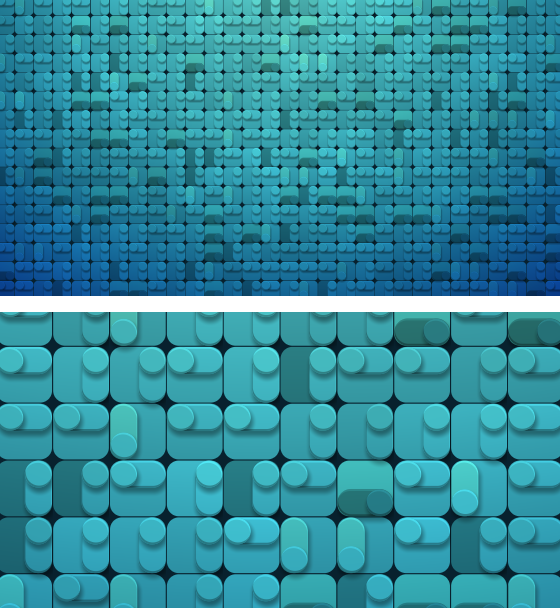
Top: the whole. Bottom: its middle third, enlarged.
A WebGL 1 fragment shader for this pattern:

```glsl
precision highp float;

uniform vec2 u_resolution;

const float ROWS = 15.62;
const vec2 SHADOW_SHIFT = vec2(0.025, -0.075);
const vec2 RIM_SHIFT = vec2(0.012, 0.035);
const vec3 GAP_COLOR = vec3(0.03, 0.13, 0.18);

float hash(vec2 p) {
  return fract(sin(dot(p, vec2(127.1, 311.7))) * 43758.55);
}

vec2 gradientAt(vec2 corner) {
  float angle = 6.2832 * hash(corner + 17.3);
  return vec2(cos(angle), sin(angle));
}

float gradientNoise(vec2 p) {
  vec2 i = floor(p), f = fract(p);
  vec2 w = f * f * f * (f * (f * 6.0 - 15.0) + 10.0);
  vec2 e = vec2(1.0, 0.0);
  float low = mix(dot(gradientAt(i), f), dot(gradientAt(i + e), f - e), w.x);
  float high = mix(dot(gradientAt(i + e.yx), f - e.yx),
                   dot(gradientAt(i + 1.0), f - 1.0), w.x);
  return mix(low, high, w.y);
}

float cover(float d, float pixel) {
  return clamp(0.5 - d / pixel, 0.0, 1.0);
}

float roundedSquare(vec2 p, float halfSize, float radius) {
  vec2 q = abs(p) - halfSize + radius;
  return length(max(q, 0.0)) + min(max(q.x, q.y), 0.0) - radius;
}

// Orientation 0..3 in quarter turns; upright and level tiles are commonest
float tileTurn(vec2 cell) {
  float h = hash(cell);
  return step(0.47, h) + step(0.77, h) + step(0.88, h);
}

vec2 quarterTurn(vec2 p, float turn) {
  if (turn > 2.5) return vec2(-p.y, p.x);
  if (turn > 1.5) return -p;
  if (turn > 0.5) return vec2(p.y, -p.x);
  return p;
}

float pill(vec2 p, float turn) {
  vec2 q = quarterTurn(p, turn);
  return length(vec2(q.x - 0.25, max(abs(q.y) - 0.25, 0.0))) - 0.24;
}

float knob(vec2 p, float turn) {
  return length(quarterTurn(p, turn) - 0.25) - 0.235;
}

vec3 castShadow(vec3 color, float d, float strength) {
  return color * (1.0 - strength * (1.0 - smoothstep(-0.06, 0.09, d)));
}

// Raised piece with a light upper rim and a dark lower rim
vec3 addPiece(vec3 under, vec3 fill, float d, float above, float below, float pixel) {
  float inside = cover(d, pixel);
  float lightRim = inside * (1.0 - cover(above, pixel));
  float darkRim = inside * (1.0 - cover(below, pixel));
  fill *= 1.0 + 0.16 * lightRim - 0.3 * darkRim;
  return mix(under, fill, inside);
}

// Teal glow from the top centre, falling to deep blue corners
vec3 glow(vec2 uv) {
  float d = length((uv - vec2(0.5, 1.0)) * vec2(1.5, 0.95));
  vec3 c = mix(vec3(0.33, 0.77, 0.76), vec3(0.23, 0.67, 0.72), clamp(d / 0.45, 0.0, 1.0));
  c = mix(c, vec3(0.14, 0.53, 0.64), clamp((d - 0.45) / 0.3, 0.0, 1.0));
  c = mix(c, vec3(0.08, 0.41, 0.61), clamp((d - 0.75) / 0.2, 0.0, 1.0));
  return mix(c, vec3(0.035, 0.24, 0.56), clamp((d - 0.95) / 0.25, 0.0, 1.0));
}

void main() {
  vec2 uv = gl_FragCoord.xy / u_resolution;
  vec2 grid = (gl_FragCoord.xy - 0.5 * u_resolution) * ROWS / u_resolution.y;
  float pixel = ROWS / u_resolution.y;
  vec2 cell = floor(grid);
  vec2 p = fract(grid) - 0.5;
  float turn = tileTurn(cell);
  float facingDown = step(2.5, turn);
  float facingLeft = step(1.5, turn) - facingDown;

  // Tone of each tile and of its parts
  float tone = 1.0 + 0.12 * (hash(cell + 41.0) - 0.5) + 0.14 * gradientNoise(cell * 0.23);
  vec3 light = glow(uv) * tone;
  float sunken = step(0.86, hash(cell + 73.0)) * step(turn, 0.5);
  vec3 baseColor = light * mix(vec3(0.95), vec3(0.65, 0.7, 0.69), sunken);
  baseColor *= 1.0 + facingDown * vec3(0.12, 0.09, 0.0);
  vec3 pillColor = light * (1.02 + facingLeft * vec3(0.2, 0.08, -0.03));
  pillColor *= mix(vec3(1.0), vec3(0.65, 0.66, 0.61), facingDown);
  vec3 knobColor = light * mix(vec3(1.1, 1.07, 1.04), vec3(0.67, 0.72, 0.71), facingDown);

  // Base tile over the dark gaps
  vec3 color = mix(GAP_COLOR, baseColor * (1.0 + 0.08 * p.y),
                   cover(roundedSquare(p, 0.49, 0.21), pixel));
  vec2 fromAbove = p - SHADOW_SHIFT - vec2(0.0, 1.0);
  color = castShadow(color, pill(fromAbove, tileTurn(cell + vec2(0.0, 1.0))), 0.3);

  // Pill, then the knob on one of its ends
  color = castShadow(color, pill(p - SHADOW_SHIFT, turn), 0.36);
  color = addPiece(color, pillColor * (1.0 + 0.08 * p.y), pill(p, turn),
                   pill(p + RIM_SHIFT, turn), pill(p - RIM_SHIFT, turn), pixel);
  float onPill = cover(pill(p, turn), pixel);
  color = mix(color, castShadow(color, knob(p - SHADOW_SHIFT, turn), 0.38), onPill);
  color = addPiece(color, knobColor, knob(p, turn),
                   knob(p + RIM_SHIFT, turn), knob(p - RIM_SHIFT, turn), pixel);

  gl_FragColor = vec4(color, 1.0);
}
```
